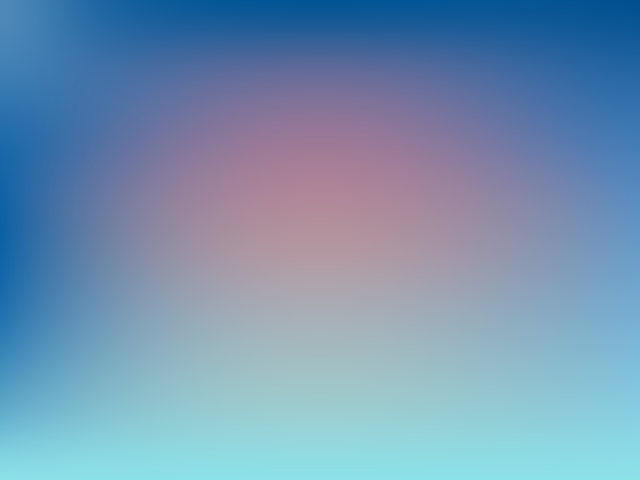
Reproduce this background procedurally as a Shadertoy shader.

```glsl
const int STOPS = 7;

// Smooth cubic blend through evenly spaced colour stops, bottom to top.
vec3 ramp(vec3 stops[STOPS], float height) {
    float place = clamp(height, 0.0, 1.0) * float(STOPS - 1);
    int i = min(int(place), STOPS - 2);
    float t = place - float(i);
    vec3 before = stops[max(i - 1, 0)];
    vec3 low = stops[i];
    vec3 high = stops[i + 1];
    vec3 after = stops[min(i + 2, STOPS - 1)];
    vec3 slopeLow = 0.5 * (high - before);
    vec3 slopeHigh = 0.5 * (after - low);
    vec3 line = mix(low, high, t);
    vec3 bend = mix(slopeLow - (high - low), (high - low) - slopeHigh, t);
    return line + t * (1.0 - t) * bend;
}

// Soft round glow, one at its centre.
float glow(vec2 p, vec2 centre, float radius) {
    vec2 d = (p - centre) / radius;
    return exp(-dot(d, d));
}

// Horizontal bell, zero at both sides and narrower near the top.
float bell(vec2 uv) {
    float sharpness = mix(1.0, 1.9, smoothstep(0.55, 0.85, uv.y));
    return pow(max(4.0 * uv.x * (1.0 - uv.x), 0.0), sharpness);
}

void mainImage(out vec4 fragColor, in vec2 fragCoord) {
    vec2 uv = fragCoord / iResolution.xy;
    vec2 p = vec2(uv.x * iResolution.x / iResolution.y, uv.y);
    vec3 aqua = vec3(0.55, 0.88, 0.91);

    // Vertical gradients of the two sides and the rosy core
    vec3 left = ramp(vec3[STOPS](aqua,
        vec3(0.34, 0.64, 0.78), vec3(0.13, 0.45, 0.69),
        vec3(0.04, 0.38, 0.65), vec3(0.09, 0.40, 0.66),
        vec3(0.18, 0.45, 0.68), vec3(0.14, 0.42, 0.66)), uv.y);
    vec3 core = ramp(vec3[STOPS](aqua,
        vec3(0.62, 0.79, 0.80), vec3(0.655, 0.69, 0.72),
        vec3(0.70, 0.58, 0.62), vec3(0.645, 0.49, 0.59),
        vec3(0.43, 0.43, 0.60), vec3(0.0, 0.33, 0.58)), uv.y);
    vec3 right = ramp(vec3[STOPS](aqua,
        vec3(0.52, 0.79, 0.88), vec3(0.46, 0.69, 0.83),
        vec3(0.39, 0.60, 0.78), vec3(0.29, 0.51, 0.73),
        vec3(0.16, 0.41, 0.65), vec3(0.0, 0.31, 0.56)), uv.y);

    // Core laid over the sides
    vec3 color = mix(mix(left, right, uv.x), core, bell(uv));

    // Pale light in the upper left corner
    vec3 cornerLight = vec3(0.16, 0.11, 0.06);
    color += cornerLight * glow(p, vec2(0.0, 1.0), 0.16);

    fragColor = vec4(clamp(color, 0.0, 1.0), 1.0);
}
```
